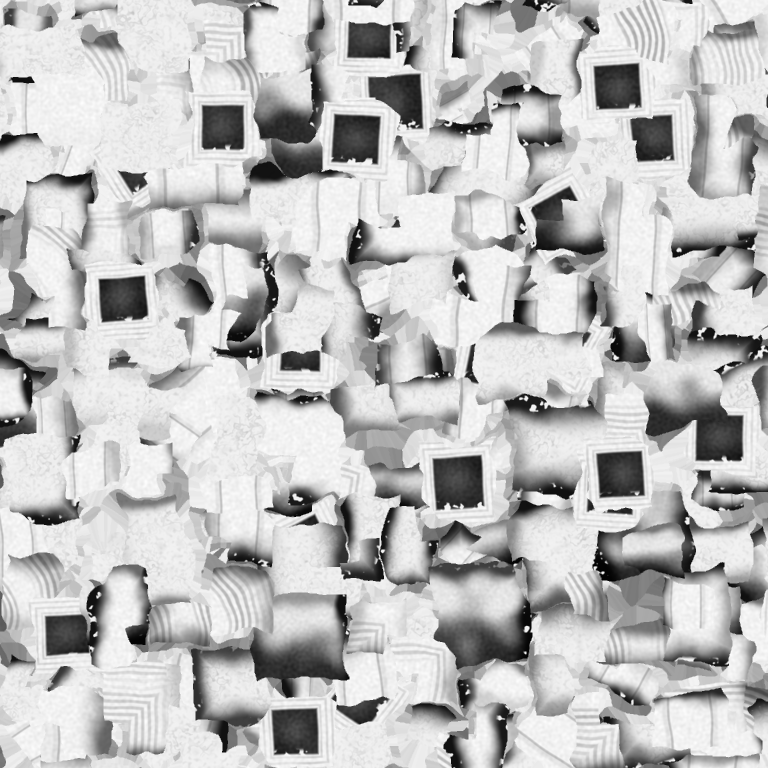
A three.js fragment shader for this texture map:

```glsl
// Grey occlusion atlas: scattered masonry patches with shadowed rims, dark windows, mouldings and streaked gaps.
varying vec2 vUv;

vec3 hash(vec2 c) {
  vec3 q = fract(c.xyx * vec3(0.1031, 0.1030, 0.0973));
  q += dot(q, q.yxz + 33.33);
  return fract((q.xxy + q.yzz) * q.zyx);
}

float corner(vec2 i, vec2 f, vec2 o) {
  return dot(hash(i + o).xy * 2.0 - 1.0, f - o);
}

// Gradient noise, roughly -0.7 to 0.7
float noise(vec2 p) {
  vec2 i = floor(p), f = fract(p);
  vec2 u = f * f * (3.0 - 2.0 * f);
  return mix(mix(corner(i, f, vec2(0.0)), corner(i, f, vec2(1.0, 0.0)), u.x),
             mix(corner(i, f, vec2(0.0, 1.0)), corner(i, f, vec2(1.0)), u.x), u.y);
}

float line(float x, float width) {
  return 1.0 - smoothstep(0.3 * width, width, abs(x));
}

// Surface of one patch in its own coordinates
float shade(vec2 p, vec2 halfSize, vec2 id) {
  vec3 r = hash(id + 71.0), s = hash(id + 133.0);
  float grain = noise(p * 210.0 + id * 7.0);
  float rough = noise(p * 80.0 + id * 3.0);
  float soft = noise(p * 24.0 + id * 5.0);
  float v = 0.95 + 0.07 * grain + 0.03 * rough;
  float shadowAmount = 0.93;

  if (r.x < 0.06) {
    // Dark window inside a stepped frame
    vec2 q = abs(p + 0.002 * soft);
    float w = max(q.x, q.y * (0.9 + 0.2 * r.y)) - 0.024 - 0.01 * r.z;
    v -= 0.13 * line(fract(w * 130.0) - 0.5, 0.3) * smoothstep(0.0, 0.004, w) * (0.7 + soft);
    float pit = 0.15 + 0.14 * soft + 0.08 * grain + 0.14 * exp(-dot(p, p) * 2500.0);
    float crumbs = smoothstep(0.1, 0.2, rough + 0.5 * grain) * smoothstep(-0.021, -0.027, p.y);
    pit = mix(pit, 0.95, crumbs);
    v = mix(pit, v, smoothstep(-0.002, 0.002, w));
    shadowAmount = 0.0;
  } else if (r.x < 0.19) {
    // Moulding: bent or curved parallel bands
    vec2 q = p + halfSize * 0.7 + 0.008 * soft;
    float w = r.y < 0.5 ? max(q.x, q.y) : length(q + vec2(0.06, 0.0));
    float band = smoothstep(0.3, 0.7, noise(vec2(w * 30.0, r.z * 9.0)) + 0.5);
    v -= (0.12 + 0.16 * r.z) * line(fract(w * 110.0) - 0.5, 0.36) * band;
    shadowAmount = 0.6;
  } else if (r.x < 0.42) {
    // Dressed block with thin joints
    float x = p.x / halfSize.x + 0.1 * soft;
    v -= 0.18 * line(abs(x) - 0.55, 0.05) + 0.06 * line(abs(x) - 0.64, 0.12);
  } else if (r.x < 0.76) {
    // Weathered stone
    float crack = 1.0 - smoothstep(0.0, 0.14, abs(rough + 0.5 * grain));
    v -= 0.1 * crack * smoothstep(-0.2, 0.3, soft) + 0.12 * max(rough, 0.0) + 0.08 * abs(grain);
  } else if (r.x < 0.85) {
    // Deep shaded recess
    v = mix(0.17, 0.9, smoothstep(-0.9, 0.6, p.y / halfSize.y + 1.2 * soft)) + 0.08 * grain;
  }

  // Soft uneven shadow on a random set of sides, with pale crumbs at the rim
  vec4 side = max(vec4(p + halfSize, halfSize - p) + 0.022 * soft + 0.003 * rough, 0.0);
  vec4 fall = exp(-side * side / (0.00008 + 0.0004 * r.z * r.z)) * smoothstep(0.52, 0.92, vec4(s, r.y));
  float shadow = max(max(fall.x, fall.y), max(fall.z, fall.w));
  v *= 1.0 - shadowAmount * shadow;
  float chip = smoothstep(0.16, 0.26, rough + 0.6 * grain) * smoothstep(0.7, 0.9, shadow);
  return mix(v, 0.95, chip * step(0.7, shadowAmount) * step(0.4, s.y));
}

float atlas(vec2 uv) {
  vec2 warp = vec2(noise(uv * 17.0), noise(uv * 17.0 + 40.0)) * 0.026
            + vec2(noise(uv * 55.0), noise(uv * 55.0 + 60.0)) * 0.007;
  float best = 100.0;
  vec2 bestP = vec2(0.0), bestHalf = vec2(0.05), bestId = vec2(0.0);

  // Two jittered layers; overlapping patches are ordered at random
  for (int layer = 0; layer < 2; layer++) {
    float n = 9.0 + 3.0 * float(layer);
    for (int k = 0; k < 9; k++) {
      vec2 cell = floor(uv * n) + vec2(mod(float(k), 3.0), floor(float(k) / 3.0)) - 1.0;
      vec2 id = cell + 20.0 + 47.0 * float(layer);
      vec3 a = hash(id), b = hash(id + 211.0);
      bool window = hash(id + 71.0).x < 0.06;
      vec2 halfSize = window ? vec2(0.047) : mix(vec2(0.026), vec2(0.066), b.xy) * (layer == 0 ? 1.08 : 0.75);
      float turn = (b.z - 0.5) * (a.z < 0.25 ? 2.4 : 0.16);
      mat2 spin = mat2(cos(turn), sin(turn), -sin(turn), cos(turn));
      vec2 offset = uv - (cell + 0.5 + 0.7 * (a.xy - 0.5)) / n;
      vec2 p = spin * offset, bent = p + spin * warp, q = abs(bent) - halfSize;
      float d = length(max(q, 0.0)) + min(max(q.x, q.y), 0.0);
      // Slant one corner, and notch another on some patches
      vec2 way = sign(a.xy - 0.5);
      vec2 cut = normalize(way * (0.4 + b.yz));
      d = max(d, dot(bent, cut) - 0.8 * dot(abs(cut), halfSize));
      vec2 notch = abs(bent + way * halfSize) - halfSize * (0.5 + 0.4 * b.z);
      if (b.z > 0.6 && !window) d = max(d, -max(notch.x, notch.y));
      float key = d < 0.0 ? -1.0 - a.z - (window ? 0.3 : 0.0) : d;
      if (key < best) { best = key; bestP = p; bestHalf = halfSize; bestId = id; }
    }
  }
  if (best < 0.0) return shade(bestP, bestHalf, bestId);

  // Gaps extend the nearest rim outward as faceted fans
  vec2 ratio = abs(bestP) / bestHalf;
  vec2 rim = mix(clamp(bestP, -bestHalf, bestHalf), bestP / max(max(ratio.x, ratio.y), 0.5), 0.7);
  vec2 facet = floor(rim * 80.0);
  float tint = hash(facet + bestId * 3.0 + 90.0).x;
  float streak = hash(floor(rim * 330.0) + 300.0).y;
  float v = shade((facet + 0.5) / 80.0, bestHalf, bestId);
  return mix(v, 0.96, 0.45) * (1.0 - 0.17 * tint * tint * tint - 0.04 * streak);
}

void main() {
  // Four samples smooth the outlines
  float v = 0.0;
  for (int i = 0; i < 4; i++) {
    vec2 o = vec2(mod(float(i), 2.0), floor(float(i) / 2.0)) - 0.5;
    v += atlas(vUv + o * 0.001);
  }
  gl_FragColor = vec4(vec3(clamp(v * 0.25, 0.0, 1.0)), 1.0);
}
```
